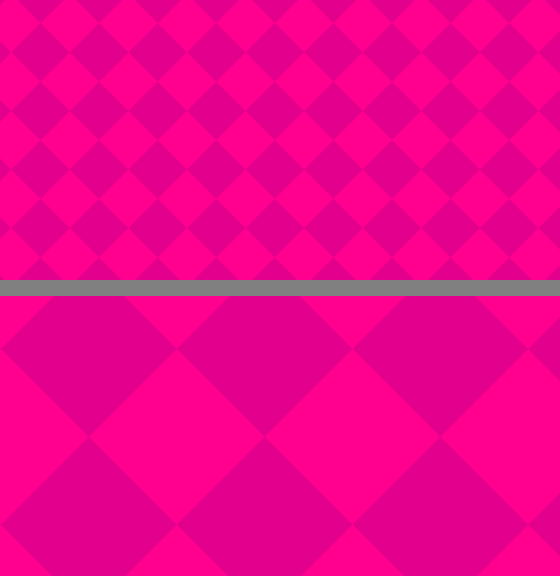
Top: the whole. Bottom: its middle third, enlarged.
A Shadertoy shader for this pattern:

```glsl
const vec3 HOT_PINK = vec3(1.0, 0.0, 0.56);
const vec3 DEEP_MAGENTA = vec3(0.89, 0.0, 0.55);
const float PERIOD = 0.2092;                    // in canvas heights
const vec2 LATTICE_ORIGIN = vec2(-0.123, -0.001); // from canvas centre

// Offset from the centre of the nearest lattice cell
vec2 repeatCentered(vec2 p, float period) {
    return (fract(p / period + 0.5) - 0.5) * period;
}

// Signed distance to the edge lines of a diamond
float diamondDistance(vec2 p, float halfDiagonal) {
    return (abs(p.x) + abs(p.y) - halfDiagonal) * inversesqrt(2.0);
}

// Antialiased coverage, one pixel wide
float coverage(float dist, float pixel) {
    return clamp(0.5 - dist / pixel, 0.0, 1.0);
}

void mainImage(out vec4 fragColor, in vec2 fragCoord) {
    float pixel = 1.0 / iResolution.y;
    vec2 p = (fragCoord - 0.5 * iResolution.xy) * pixel;

    // Diamonds touch at their corners, leaving equal dark diamonds between
    vec2 cell = repeatCentered(p - LATTICE_ORIGIN, PERIOD);
    float diamond = coverage(diamondDistance(cell, 0.5 * PERIOD), pixel);

    fragColor = vec4(mix(DEEP_MAGENTA, HOT_PINK, diamond), 1.0);
}
```
